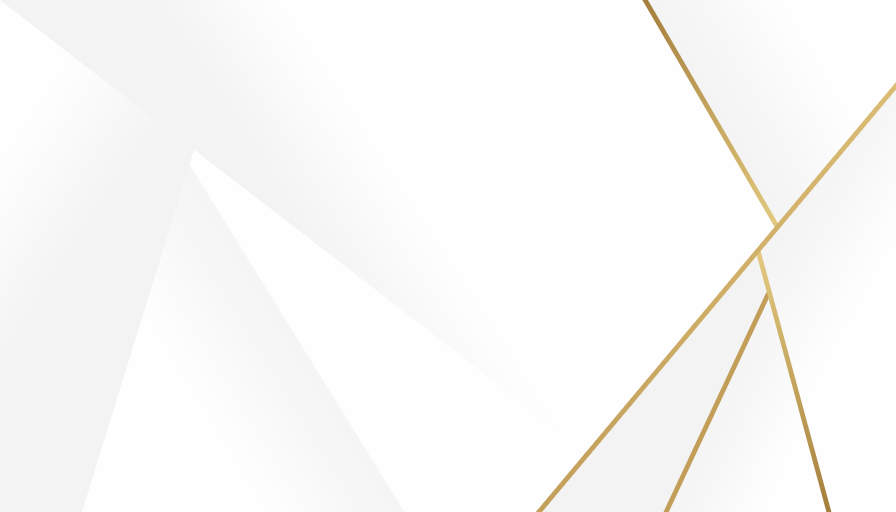
Write a Shadertoy shader that draws this background.

```glsl
// White backdrop of softly shaded paper facets crossed by thin gold strips.
// Facets are products of half planes, each darkened by a linear fade;
// strips are segment distances tinted by a gradient along their length.

const vec3 PAPER = vec3(0.996);
const vec3 SHADE = vec3(0.951, 0.951, 0.953);
const vec3 GOLD_DARK = vec3(0.64, 0.49, 0.23);
const vec3 GOLD_MID = vec3(0.76, 0.62, 0.35);
const vec3 GOLD_LIGHT = vec3(0.89, 0.79, 0.50);
const float STRIP_HALF_WIDTH = 0.0047;

// Smooth coverage of the half plane to the left of the direction a -> b.
float leftOf(vec2 p, vec2 a, vec2 b, float pixel) {
    vec2 dir = normalize(b - a);
    float d = dir.x * (p.y - a.y) - dir.y * (p.x - a.x);
    return clamp(0.5 + d / pixel, 0.0, 1.0);
}

// Position along a -> b, held to 0..1.
float along(vec2 p, vec2 a, vec2 b) {
    vec2 ab = b - a;
    return clamp(dot(p - a, ab) / dot(ab, ab), 0.0, 1.0);
}

// Shadow strength: one at a, easing to zero at b.
float fade(vec2 p, vec2 a, vec2 b) {
    return 1.0 - smoothstep(0.0, 1.0, along(p, a, b));
}

// Lays a gold strip from a to b over the base colour.
vec3 strip(vec3 base, vec2 p, vec2 a, vec2 b, vec3 startTint, vec3 endTint, float pixel) {
    float t = along(p, a, b);
    float d = STRIP_HALF_WIDTH - length(p - mix(a, b, t));
    return mix(base, mix(startTint, endTint, t), clamp(0.5 + d / pixel, 0.0, 1.0));
}

// Shadow of the three facets on the left.
float leftFacets(vec2 p, float pixel) {
    vec2 apex = vec2(0.377, 0.701);
    vec2 tip = vec2(0.372, 0.676);
    vec2 foot = vec2(0.160, 0.0);
    float above = leftOf(p, vec2(0.0, 1.0), vec2(1.119, 0.137), pixel);
    float east = leftOf(p, apex, foot, pixel);
    float wedge = east * leftOf(p, vec2(0.790, 0.0), tip, pixel);

    float band = above * fade(p, vec2(0.228, 1.0), vec2(0.477, 1.163));
    float corner = (1.0 - above) * (1.0 - east) * fade(p, vec2(0.268, 0.573), vec2(0.0, 0.749));
    float triangle = (1.0 - above) * wedge * fade(p, vec2(0.580, 0.338), vec2(0.359, 0.201));
    return band + corner + 0.75 * triangle;
}

void mainImage(out vec4 fragColor, in vec2 fragCoord) {
    vec2 p = fragCoord / iResolution.y;
    float pixel = 1.0 / iResolution.y;

    // End points of the strips
    vec2 longTop = vec2(1.753, 0.836), longEnd = vec2(1.0525, 0.0);
    vec2 upperTop = vec2(1.260, 1.0), upperEnd = vec2(1.518, 0.557);
    vec2 steepTop = vec2(1.482, 0.505), steepEnd = vec2(1.619, 0.0);
    vec2 innerTop = vec2(1.500, 0.425), innerEnd = vec2(1.301, 0.0);

    // Facets between the strips
    float below = leftOf(p, longTop, longEnd, pixel);
    float pastUpper = leftOf(p, upperTop, upperEnd, pixel);
    float pastSteep = leftOf(p, steepTop, steepEnd, pixel);
    float pastInner = leftOf(p, innerTop, innerEnd, pixel);

    float shadow = leftFacets(p, pixel);
    shadow += 0.85 * (1.0 - below) * pastUpper * fade(p, vec2(1.388, 0.779), vec2(1.613, 0.910));
    shadow += 0.85 * below * pastSteep * fade(p, vec2(1.495, 0.509), vec2(1.700, 0.395));
    shadow += below * (1.0 - pastSteep) * (1.0 - pastInner);
    shadow += 0.8 * below * (1.0 - pastSteep) * pastInner * fade(p, vec2(1.400, 0.212), vec2(1.575, 0.132));
    vec3 color = mix(PAPER, SHADE, clamp(shadow, 0.0, 1.0));

    // Gold strips, the long one on top
    color = strip(color, p, innerTop, innerEnd + 0.02 * (innerEnd - innerTop), GOLD_MID, GOLD_MID, pixel);
    color = strip(color, p, steepTop, steepEnd + 0.02 * (steepEnd - steepTop), GOLD_LIGHT, GOLD_DARK, pixel);
    color = strip(color, p, upperTop + 0.02 * (upperTop - upperEnd), upperEnd, GOLD_DARK, GOLD_LIGHT, pixel);
    vec2 overhang = 0.02 * (longTop - longEnd);
    color = strip(color, p, longTop + overhang, longEnd - overhang, vec3(0.86, 0.74, 0.46), GOLD_MID, pixel);

    fragColor = vec4(color, 1.0);
}
```
